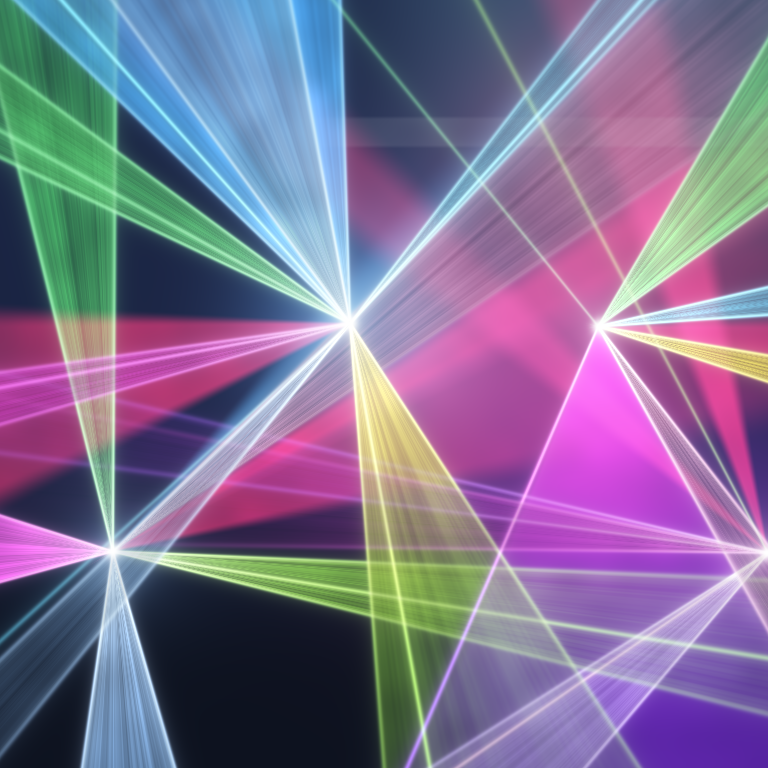
A WebGL 1 fragment shader for this background:

```glsl
precision highp float;
// Crossing stage laser fans in a hazy dark room. Each fan is a wedge between
// two rays from a lamp, with bright rims, angular streaks and smoke; fans dim
// what lies behind them a little, then add light by screen blending.
uniform vec2 u_resolution;
// Lamp positions
const vec2 LAMP_MID = vec2(0.456, 0.579);
const vec2 LAMP_LEFT = vec2(0.147, 0.282);
const vec2 LAMP_RIGHT = vec2(0.779, 0.575);
const vec2 LAMP_EDGE = vec2(1.0, 0.28);
// Laser colours
const vec3 BLUE = vec3(0.20, 0.58, 0.92);
const vec3 CYAN = vec3(0.22, 0.76, 0.95);
const vec3 ICE = vec3(0.52, 0.74, 1.0);
const vec3 LILAC = vec3(0.55, 0.45, 0.95);
const vec3 GREEN = vec3(0.26, 0.84, 0.34);
const vec3 LIME = vec3(0.48, 0.84, 0.14);
const vec3 YELLOW = vec3(0.98, 0.90, 0.10);
const vec3 RED = vec3(0.92, 0.10, 0.30);
const vec3 PINK = vec3(0.88, 0.58, 0.78);
const vec3 MAGENTA = vec3(0.94, 0.14, 0.92);
const vec3 VIOLET = vec3(0.48, 0.14, 0.90);
// Tuning
const float RIM_WIDTH = 0.0018;
const float RIM_SPREAD = 0.0028;
const float STREAKS = 16.0;
const float SMOKE_SCALE = 9.0;
const float OCCLUSION = 0.45;
vec2 p, lamp;  // current point and active lamp
vec3 light;    // accumulated light
float smoke;   // haze density

float hash(vec2 v) {
  vec3 q = fract(v.xyx * 0.1031);
  q += dot(q, q.yzx + 33.33);
  return fract((q.x + q.y) * q.z);
}
float noise(vec2 v) {
  vec2 i = floor(v), f = fract(v);
  f = f * f * (3.0 - 2.0 * f);
  return mix(mix(hash(i), hash(i + vec2(1, 0)), f.x),
             mix(hash(i + vec2(0, 1)), hash(i + 1.0), f.x), f.y);
}
float cross2(vec2 a, vec2 b) { return a.x * b.y - a.y * b.x; }
void screen(vec3 c) { light = 1.0 - (1.0 - light) * (1.0 - clamp(c, 0.0, 1.0)); }

// Thin ray towards a target, paler near the lamp
void ray(vec2 target, vec3 color, float power) {
  vec2 d = p - lamp, dir = normalize(target - lamp);
  float r = length(d), s = cross2(dir, d) / (RIM_WIDTH + RIM_SPREAD * r);
  float core = exp(-s * s) + 0.32 * exp(-abs(s) * 0.3);
  core *= smoothstep(-0.002, 0.002, dot(d, dir)) * (0.7 + 0.4 * exp(-r * 2.0));
  screen(mix(color, vec3(1), 0.15 + 0.5 * exp(-r * 4.0)) * core * power);
}

// Wedge between two targets; reach sets how far it carries, rim 0 is soft
void fan(vec2 a, vec2 b, vec3 color, float fill, float rim, float reach) {
  vec2 d = p - lamp, da = normalize(a - lamp), db = normalize(b - lamp);
  float side = sign(cross2(da, db)), r = length(d), crisp = step(0.01, rim);
  float sa = side * cross2(da, d), sb = side * cross2(d, db);
  float soft = 0.0015 + mix(0.035, 0.003, crisp) * r;
  float t = sa / max(sa + sb, 0.0001), fade = exp(-r / reach), seed = dot(a + b, vec2(31, 57));
  float streak = 0.4 * noise(vec2(t * STREAKS, seed)) + 0.25 * noise(vec2(t * STREAKS * 4.0, seed));
  fill *= smoothstep(-soft, soft, min(sa, sb)) * fade;
  light *= 1.0 - OCCLUSION * crisp * min(fill * 1.4, 1.0);
  vec3 tint = mix(color, vec3(1), 0.6 * crisp * exp(-r * 6.0));
  screen(tint * fill * mix(1.0, 0.7 + streak, crisp) * (0.75 + 0.5 * smoke));
  ray(a, color, rim * sqrt(fade));
  ray(b, color, rim * sqrt(fade));
}

// Soft round glow
void glow(vec2 center, vec3 tint, float size) {
  vec2 d = (p - center) / size;
  screen(tint * exp(-dot(d, d)));
}
void flare(vec2 center, vec3 tint) {
  screen(tint * 0.6 * exp(-length(p - center) * 22.0));
  glow(center, vec3(1), 0.009);
}

void main() {
  p = gl_FragCoord.xy / u_resolution;
  smoke = 0.6 * noise(p * SMOKE_SCALE) + 0.4 * noise(p * SMOKE_SCALE * 2.7);
  // Room: navy, teal above right, violet below right, faint truss
  light = mix(vec3(0.05, 0.07, 0.12), vec3(0.10, 0.14, 0.26), smoothstep(0.1, 0.5, p.y));
  screen(vec3(0.12, 0.20, 0.23) * smoothstep(0.35, 0.7, p.x) * smoothstep(0.5, 0.9, p.y));
  screen(vec3(0.18, 0.03, 0.42) * smoothstep(0.45, 0.8, p.x) * (1.0 - smoothstep(0.2, 0.6, p.y)));
  glow(vec2(0.68, 0.5), vec3(0.38, 0.10, 0.32), 0.24);
  glow(vec2(0.8, 0.8), vec3(0.42, 0.08, 0.16), 0.17);
  glow(vec2(0.48, 0.58), vec3(0.12, 0.36, 0.55), 0.14);
  float truss = (1.0 - smoothstep(0.016, 0.022, abs(p.y - 0.828))) * smoothstep(0.38, 0.5, p.x);
  screen(vec3(0.10) * truss * (0.4 + smoke));

  lamp = LAMP_EDGE;
  fan(vec2(0.71, 1), vec2(0.86, 1), RED, 1.0, 0.0, 0.75);
  fan(vec2(0.45, 0.84), vec2(0.46, 0.7), RED, 1.0, 0.0, 0.75);
  fan(vec2(0, 0.514), vec2(0, 0.41), VIOLET, 0.6, 0.8, 0.5);
  fan(vec2(0.56, 0), vec2(0.762, 0), LILAC, 0.75, 0.9, 0.8);
  ray(vec2(0.595, 0), PINK, 0.7);

  lamp = LAMP_LEFT;
  fan(vec2(1, 0.859), vec2(1, 0.727), RED, 1.0, 0.0, 1.8);
  fan(vec2(1, 0.74), vec2(1, 0.46), RED, 0.85, 0.0, 0.8);
  fan(vec2(0.93, 1), vec2(0.78, 1), BLUE, 0.7, 0.0, 0.6);
  fan(vec2(1, 0.859), vec2(0.87, 1), PINK, 0.85, 0.3, 0.75);
  fan(vec2(-0.03, 1), vec2(0.151, 1), GREEN, 0.75, 0.85, 1.4);
  fan(vec2(0, 0.329), vec2(0, 0.242), MAGENTA, 1.0, 0.8, 0.6);
  fan(vec2(0.107, 0), vec2(0.228, 0), ICE, 0.85, 0.9, 0.8);
  fan(vec2(1, 0.245), vec2(1, 0.07), LIME, 0.85, 0.9, 0.6);
  ray(vec2(1, 0.143), LIME, 0.8);

  lamp = LAMP_MID;
  vec3 amber = mix(YELLOW, LIME, smoothstep(0.1, 0.45, distance(p, lamp)));
  fan(vec2(0, 0.59), vec2(0, 0.35), RED, 0.9, 0.0, 1.0);
  fan(vec2(0.02, 1), vec2(0.443, 1), BLUE, 0.95, 0.8, 1.7);
  fan(vec2(0.146, 1), vec2(0.378, 1), ICE, 0.55, 0.8, 0.6);
  ray(vec2(0.08, 1), CYAN, 0.9);
  fan(vec2(0, 0.914), vec2(0, 0.795), GREEN, 0.75, 0.8, 1.1);
  ray(vec2(0, 0.83), GREEN, 0.6);
  fan(vec2(0, 0.515), vec2(0, 0.447), MAGENTA, 0.65, 0.7, 0.9);
  ray(vec2(0, 0.495), MAGENTA, 0.7);
  fan(LAMP_LEFT, vec2(0, 0.017), ICE, 1.0, 1.0, 0.38);
  ray(vec2(0, 0.165), CYAN, 0.5);
  fan(vec2(0.78, 1), vec2(0.853, 1), CYAN, 0.6, 0.8, 0.9);
  ray(vec2(0.835, 1), CYAN, 0.9);
  fan(vec2(0.5, 0), vec2(0.833, 0), amber, 0.95, 1.0, 0.45);
  ray(vec2(0.56, 0), amber, 0.9);

  lamp = LAMP_RIGHT;
  vec3 orchid = mix(MAGENTA, VIOLET, smoothstep(0.15, 0.5, distance(p, lamp)));
  fan(vec2(0.53, 0), vec2(0.95, 0.28), orchid, 1.15, 0.0, 0.45);
  ray(vec2(0.53, 0), orchid, 1.0);
  fan(vec2(1, 0.948), vec2(1, 0.733), GREEN, 0.95, 0.8, 1.0);
  fan(vec2(1, 0.626), vec2(1, 0.59), CYAN, 0.9, 1.0, 0.8);
  fan(vec2(1, 0.58), vec2(1, 0.535), RED, 0.8, 0.0, 0.8);
  fan(vec2(1, 0.537), vec2(1, 0.503), YELLOW, 0.85, 0.9, 0.8);
  fan(vec2(1, 0.29), vec2(1, 0.18), PINK, 0.75, 1.0, 0.55);
  ray(vec2(0.45, 0.98), GREEN, 0.45);
  lamp = LAMP_EDGE;
  fan(vec2(0.63, 0.355), vec2(0.63, 0.285), MAGENTA, 0.8, 0.6, 0.3);
  ray(vec2(0.62, 1), LIME, 0.5);

  flare(LAMP_MID, ICE);
  flare(LAMP_LEFT, ICE);
  flare(LAMP_RIGHT, PINK);
  flare(LAMP_EDGE, PINK);
  gl_FragColor = vec4(light, 1.0);
}
```
